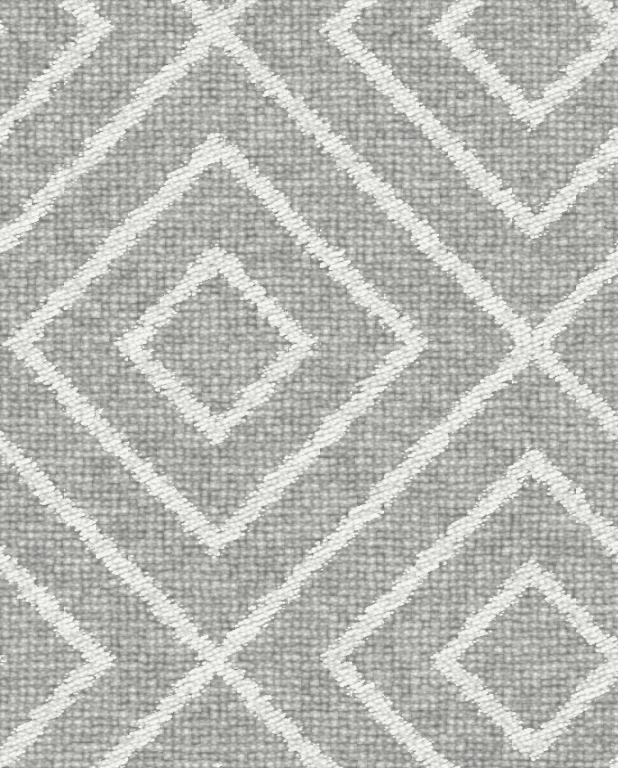
Reproduce this pattern procedurally as a WebGL 2 fragment shader.

```glsl
#version 300 es
precision highp float;
// Grey basket-weave cloth with nested diamonds in raised, ragged pale stitches.

uniform vec2 u_resolution;
out vec4 fragColor;

const vec3 YARN_TINT = vec3(1.0, 1.0, 0.984);
const vec2 DIAMOND_CENTRE = vec2(0.282, 0.552);
const float DIAMOND_RADIUS = 0.411;
const float INNER_RING = 0.116;
const float MIDDLE_RING = 0.260;
const float LINE_HALF_WIDTH = 0.0185;
const vec2 THREADS = vec2(84.0, 94.0);  // per canvas height
const float STITCH_ROWS = 128.0;
const float STITCH_SLOPE = 0.36;

float hash(vec2 p) {
  vec3 q = fract(vec3(p.xyx) * 0.1031);
  q += dot(q, q.yzx + 33.33);
  return fract((q.x + q.y) * q.z);
}

// Distance to the nearest scattered point, for fibre grain.
float cellular(vec2 p) {
  vec2 cell = floor(p);
  float nearest = 2.0;
  for (int y = -1; y <= 1; y++) {
    for (int x = -1; x <= 1; x++) {
      vec2 c = cell + vec2(x, y);
      vec2 point = c + vec2(hash(c), hash(c + 71.7));
      nearest = min(nearest, distance(p, point));
    }
  }
  return nearest;
}

// Gentle drift of the threads.
vec2 threadDrift(vec2 p) {
  return vec2(sin(p.y * 23.0 + 2.0 * sin(p.x * 11.0)) + 0.5 * sin(p.y * 171.0 + p.x * 19.0),
              sin(p.x * 27.0 + 2.0 * sin(p.y * 13.0)) + 0.5 * sin(p.x * 183.0 - p.y * 17.0));
}

// Diamond radius within a tiled lattice: zero at centres, largest at borders.
float diamondRadius(vec2 p, float radius) {
  vec2 diagonal = vec2(p.x + p.y, p.x - p.y);
  vec2 local = abs(mod(diagonal + radius, 2.0 * radius) - radius);
  return max(local.x, local.y);
}

float ringDistance(vec2 p) {
  float r = diamondRadius(p - DIAMOND_CENTRE, DIAMOND_RADIUS);
  float d = min(abs(r - INNER_RING), abs(r - MIDDLE_RING));
  return min(d, DIAMOND_RADIUS - r) - LINE_HALF_WIDTH;
}

// Light thread crowns, dark gaps, and uneven yarn from one crossing to the next.
float groundShade(vec2 p, float grain) {
  vec2 w = p * THREADS + 0.1 * threadDrift(p);
  vec2 id = floor(w);
  vec2 crown = -cos(6.28318 * w);
  float shade = 0.662 + 0.062 * crown.y + 0.046 * crown.x;
  shade += 0.02 * crown.x * crown.y;
  shade += 0.11 * (hash(id) - 0.5);
  shade += 0.04 * (hash(vec2(id.y, floor(w.x / 3.0) + 300.0)) - 0.5);
  return shade + 0.22 * grain;
}

// Returns brightness in x and coverage in y for the slanted stitches.
vec2 stitchLayer(vec2 p, float grain, float blur) {
  float row = (p.y - STITCH_SLOPE * p.x) * STITCH_ROWS + 0.12 * threadDrift(p).y;
  float across = fract(row) - 0.5;
  vec2 id = vec2(floor(row) + 200.0, floor(p.x * 24.0));

  // Snap each stitch to its row, with uneven ends.
  vec2 snapped = p - vec2(0.0, 0.75 * across / STITCH_ROWS);
  snapped.x += 0.011 * (hash(id) - 0.5);
  float d = ringDistance(snapped) + 0.014 * across * across;
  d += 0.005 * (hash(id + 43.0) - 0.5) - 0.012 * grain;

  float plump = 1.0 - 4.0 * across * across;
  float shade = 0.795 + 0.115 * plump + 0.07 * (hash(id + 17.0) - 0.5) + 0.22 * grain;
  shade -= 0.05 * smoothstep(-0.007, 0.0, d);
  return vec2(shade, 1.0 - smoothstep(-blur, blur, d));
}

void main() {
  vec2 p = gl_FragCoord.xy / u_resolution.y;
  float blur = max(0.0028, 1.2 / u_resolution.y);
  float grain = 0.48 - cellular(p * vec2(150.0, 215.0));

  float ground = groundShade(p, grain);
  vec2 stitch = stitchLayer(p, grain, blur);
  float shade = mix(ground, stitch.x, stitch.y);

  fragColor = vec4(clamp(shade, 0.0, 0.96) * YARN_TINT, 1.0);
}
```
